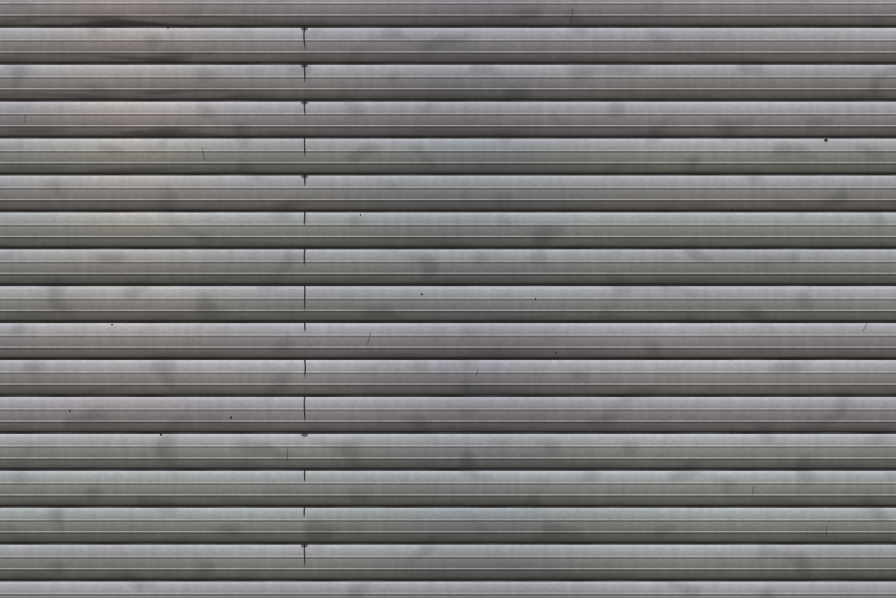
A WebGL 1 fragment shader for this texture:

```glsl
precision highp float;
uniform vec2 u_resolution;

// Layout: lengths marked "slat" are fractions of one slat's height
const float SLATS = 16.2;
const float FIRST_SEAM = 0.044;    // distance below the top edge
const float SEAM_HALF = 0.040;     // slat
const float RIB_HALF = 0.018;      // slat
const float RIB_UPPER = 0.36;      // slat
const float RIB_LOWER = 0.69;      // slat
const float DRIP_X = 0.34;         // fraction of the width
const float DRIP_HALF = 0.0012;
const float GRAIN = 0.045;
const float STREAK = 0.045;
const int SPECKS = 14;
const int SCRATCHES = 10;

const vec3 METAL_TOP = vec3(0.675, 0.685, 0.705);
const vec3 METAL_MID = vec3(0.500, 0.490, 0.480);
const vec3 METAL_LOW = vec3(0.335, 0.325, 0.310);
const vec3 SEAM_DARK = vec3(0.150, 0.140, 0.135);
const vec3 RIB_LIGHT = vec3(0.690, 0.690, 0.690);
const vec3 GRIME = vec3(0.130, 0.120, 0.115);
const vec3 WARM_GLOW = vec3(0.065, 0.040, 0.015);

float hash(float n) {
  return fract(sin(n * 12.9898 + 4.137) * 43758.547);
}

vec2 gradient(vec2 cell) {
  float a = 6.28318 * hash(dot(cell, vec2(1.0, 57.31)));
  return vec2(cos(a), sin(a));
}

float gradientNoise(vec2 p) {
  vec2 i = floor(p), f = fract(p);
  vec2 w = f * f * f * (f * (f * 6.0 - 15.0) + 10.0);
  vec2 e = vec2(1.0, 0.0);
  float low = mix(dot(gradient(i), f), dot(gradient(i + e), f - e), w.x);
  float high = mix(dot(gradient(i + e.yx), f - e.yx),
                   dot(gradient(i + 1.0), f - 1.0), w.x);
  return mix(low, high, w.y);
}

// Share of a pixel covered by a line, so thin lines fade evenly
float lineCover(float d, float halfWidth, float pixel) {
  float a = clamp(d - 0.5 * pixel, -halfWidth, halfWidth);
  float b = clamp(d + 0.5 * pixel, -halfWidth, halfWidth);
  return (b - a) / pixel;
}

float segmentDistance(vec2 p, vec2 a, vec2 b) {
  vec2 ab = b - a;
  return length(p - a - ab * clamp(dot(p - a, ab) / dot(ab, ab), 0.0, 1.0));
}

// Shaded slat with two raised ribs and a bright upper lip
vec3 slatColor(float f, float pixel) {
  vec3 col = mix(METAL_TOP, METAL_MID, smoothstep(0.0, 0.56, f));
  col = mix(col, METAL_LOW, smoothstep(0.42, 1.0, f));
  col += 0.05 * lineCover(f - 0.08, 0.035, pixel);
  for (int i = 0; i < 2; i++) {
    float d = f - (i == 0 ? RIB_UPPER : RIB_LOWER);
    col *= 1.0 - 0.22 * lineCover(d - 2.4 * RIB_HALF, 1.4 * RIB_HALF, pixel);
    col = mix(col, RIB_LIGHT, 0.75 * lineCover(d, RIB_HALF, pixel));
  }
  return col;
}

void main() {
  vec2 uv = gl_FragCoord.xy / u_resolution;
  vec2 p = gl_FragCoord.xy / u_resolution.y;
  float aspect = u_resolution.x / u_resolution.y;
  float pixel = 1.0 / u_resolution.y;
  float s = (1.0 - uv.y - FIRST_SEAM) * SLATS;
  float row = floor(s), f = s - row;
  float seamPixel = pixel * SLATS;

  vec3 col = slatColor(f, seamPixel);

  // Tone shift of each slat, and broad light across the sheet
  col *= 1.0 + 0.05 * (hash(row + 31.0) - 0.5);
  col += 0.018 * (hash(row + 67.0) - 0.5) * vec3(1.0, -0.3, 0.8);
  float glow = exp(-pow((uv.x - 0.14) / 0.09, 2.0)) * smoothstep(0.1, 0.8, uv.y);
  col += WARM_GLOW * glow * (1.0 - f);
  col *= 1.0 + 0.06 * gradientNoise(vec2(p.x * 3.0, row * 0.73));
  col -= 0.03 * exp(-pow((uv.x - 0.53) / 0.13, 2.0)) * vec3(1.0, 0.9, 0.6);

  // Brushed grain and faint vertical smears
  col *= 1.0 + GRAIN * gradientNoise(p * vec2(130.0, 170.0));
  col *= 1.0 + STREAK * gradientNoise(vec2(p.x * 75.0, s * 0.9 + row * 7.0));
  float smudge = smoothstep(0.15, 0.6, gradientNoise(p * vec2(16.0, 22.0) + 9.0));
  col *= 1.0 - 0.13 * smudge;

  // Soot collected above the seams, strongest at upper left
  float region = exp(-pow((uv.x - 0.15) / 0.12, 2.0)) * smoothstep(0.6, 0.95, uv.y);
  float soot = smoothstep(-0.12, 0.4, gradientNoise(vec2(p.x * 9.0, s * 5.0)));
  soot *= smoothstep(0.58, 0.95, f) * (0.18 + 0.75 * region);
  col = mix(col, GRIME, 0.7 * soot);

  // Broken drip marks below one joint
  float dripX = DRIP_X * aspect + 0.0025 * gradientNoise(vec2(s * 2.0, row));
  float reach = mix(0.15, 0.95, hash(row + 12.0));
  float drip = lineCover(p.x - dripX, DRIP_HALF, pixel) * (1.0 - smoothstep(reach * 0.6, reach, f));
  col = mix(col, GRIME, drip * step(0.35, hash(row + 5.0)) * 0.75);
  float blot = length(vec2((p.x - dripX) * SLATS, f - 0.06) / vec2(0.13, 0.09));
  col = mix(col, GRIME, 0.6 * (1.0 - smoothstep(0.4, 1.0, blot)) * step(0.6, hash(row + 8.0)));

  // Seam with a slightly uneven shadow
  float seam = lineCover(s - floor(s + 0.5), SEAM_HALF, seamPixel);
  float shadow = smoothstep(0.87, 0.98, f) * 0.3;
  col = mix(col, SEAM_DARK, shadow);
  col = mix(col, SEAM_DARK, seam * (0.88 + 0.2 * gradientNoise(vec2(p.x * 14.0, floor(s + 0.5)))));

  // Scattered specks and scratches
  for (int i = 0; i < SPECKS; i++) {
    float k = float(i);
    vec2 c = vec2(hash(k + 101.0) * aspect, hash(k + 203.0));
    float r = mix(0.0012, 0.0035, pow(hash(k + 307.0), 3.0));
    col = mix(col, GRIME, 0.8 * (1.0 - smoothstep(r - pixel * 0.5, r + pixel * 0.5, length(p - c))));
  }
  for (int i = 0; i < SCRATCHES; i++) {
    float k = float(i);
    vec2 a = vec2(hash(k + 401.0) * aspect, hash(k + 503.0));
    vec2 b = a + vec2(hash(k + 607.0) - 0.5, 0.6 + hash(k + 701.0)) * 0.018;
    col = mix(col, GRIME, 0.4 * lineCover(segmentDistance(p, a, b), 0.0007, pixel));
  }

  gl_FragColor = vec4(clamp(col, 0.0, 1.0), 1.0);
}
```
